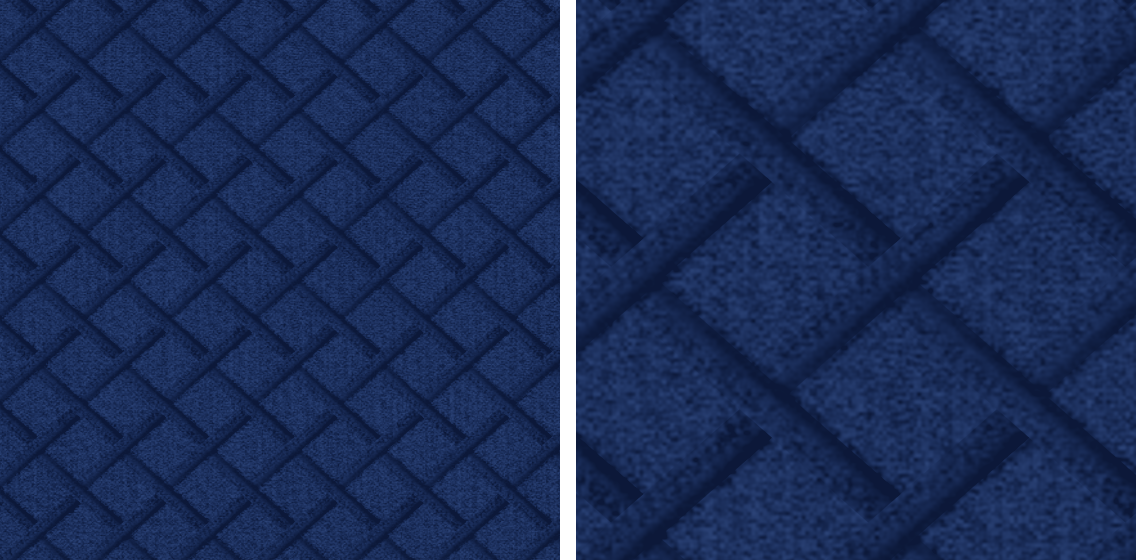
Left: the whole. Right: its middle third, enlarged.
Write a WebGL 1 fragment shader that draws this pattern.

```glsl
precision highp float;

// Navy woven cloth crossed by a diagonal lattice of padded cords in plain weave.
// Two diagonal axes index the cords; the parity of a crossing picks the upper one.
// Each cord is tilted slightly flat, pale at its left end and dark at its right end.

uniform vec2 u_resolution;

const vec2 PERIOD = vec2(0.1531, 0.1522);  // lattice repeat, canvas units
const vec2 ORIGIN = vec2(0.3685, 0.5035);  // one crossing with the rising cord on top
const float HALF_WIDTH = 0.118;            // cord half width, in cord spacings
const float TILT = 0.06;                   // sideways drift per spacing along a cord
const float THREADS = 256.0;               // cloth threads across the canvas

float hash(vec2 p) {
  return fract(sin(dot(p, vec2(127.1, 311.7))) * 43758.5453);
}

float noise(vec2 p) {
  vec2 i = floor(p);
  vec2 f = fract(p);
  f = f * f * (3.0 - 2.0 * f);
  float low = mix(hash(i), hash(i + vec2(1.0, 0.0)), f.x);
  float high = mix(hash(i + vec2(0.0, 1.0)), hash(i + vec2(1.0, 1.0)), f.x);
  return mix(low, high, f.y);
}

// Thread grain centred on zero: short weft dashes, fine specks, warp streaks, checks.
float clothGrain(vec2 uv) {
  vec2 p = uv * THREADS;
  float dashes = noise(p * vec2(0.8, 1.6)) - 0.5;
  float specks = noise(p * 1.7 + 37.0) - 0.5;
  float streaks = noise(p * vec2(1.0, 0.03) + 91.0) - 0.5;
  float checks = sin(p.x * 3.14159) * sin(p.y * 3.14159);
  return 0.50 * dashes + 0.52 * specks + 0.16 * streaks + 0.10 * checks;
}

// Tone over a cord: across runs -1..1 from lit to shaded side, along -1..1 rightward.
float cordTone(float across, float along, float grain) {
  float tone = mix(0.50, 0.36, smoothstep(-1.0, 0.1, across));
  float depth = mix(0.75, 1.0, smoothstep(-0.9, 0.1, along));
  tone = mix(tone, 0.0, depth * smoothstep(0.15, 0.8, across));
  float litSide = 1.0 - smoothstep(-0.2, 0.5, across);
  tone += 0.08 * sin(along * 75.0 + across * 4.0) * litSide;
  tone -= 0.14 * exp(-40.0 * (across + 0.55) * (across + 0.55));
  tone += 0.08 * (1.0 - smoothstep(-0.9, -0.2, along));
  tone -= 0.16 * smoothstep(0.35, 0.9, along);
  return tone + grain * mix(0.25, 0.75, litSide);
}

// Lays one cord, with its soft cast shadow, over the tone below it.
float layCord(float below, float offset, float along, float grain, float blur) {
  float side = offset - TILT * along;
  float shadow = smoothstep(0.0, HALF_WIDTH, side)
               * (1.0 - smoothstep(HALF_WIDTH, HALF_WIDTH * 1.5, side));
  float cover = 1.0 - smoothstep(HALF_WIDTH - blur, HALF_WIDTH + blur, abs(side));
  float shaded = below - 0.35 * shadow;
  return mix(shaded, cordTone(side / HALF_WIDTH, along, grain), cover);
}

vec3 navy(float tone) {
  float t = clamp(tone, 0.0, 1.15);
  vec3 dye = mix(vec3(0.046, 0.095, 0.222), vec3(0.16, 0.25, 0.45), t);
  return dye + vec3(0.0, 0.005, 0.016) * 4.0 * t * (1.0 - t);
}

void main() {
  vec2 uv = gl_FragCoord.xy / u_resolution.y;
  vec2 cell = (uv - ORIGIN) / PERIOD;
  float blur = 1.0 / (u_resolution.y * PERIOD.y);

  // Diagonal axes: rising cords sit at whole values of y, falling cords of x.
  vec2 axes = vec2(cell.x + cell.y, cell.x - cell.y);
  vec2 index = floor(axes + 0.5);
  vec2 offset = axes - index;

  // Position along each cord, zero where it passes on top.
  float risingAlong = mod(axes.x - index.y + 1.0, 2.0) - 1.0;
  float fallingAlong = mod(axes.y - index.x, 2.0) - 1.0;
  float risingOnTop = 1.0 - mod(index.x + index.y, 2.0);

  // Cloth ground with slow uneven dye.
  float grain = clothGrain(uv);
  float tone = 0.58 + grain + 0.07 * (noise(uv * vec2(14.0, 5.0)) - 0.5);

  // Lower cord first, then the cord on top.
  if (risingOnTop > 0.5) {
    tone = layCord(tone, offset.x, fallingAlong, grain, blur);
    tone = layCord(tone, offset.y, risingAlong, grain, blur);
  } else {
    tone = layCord(tone, offset.y, risingAlong, grain, blur);
    tone = layCord(tone, offset.x, fallingAlong, grain, blur);
  }

  gl_FragColor = vec4(navy(tone), 1.0);
}
```
